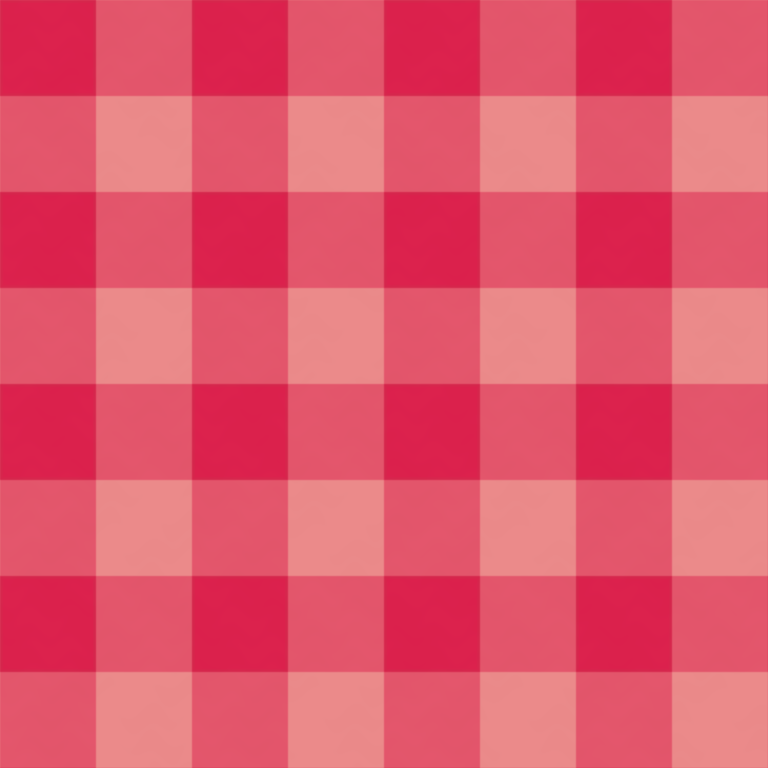
A Shadertoy shader for this pattern:

```glsl
// A two-way gingham check: four crimson bands across and four down.
// Each band is a signed distance to a repeated stripe; overlapping bands add
// their dye, giving salmon, rose and crimson squares with faint uneven tone.

// Distance inside (+) or outside (-) a half-period band, in canvas units.
float bandDistance(float position, float centre) {
    return (0.25 - abs(fract(position * 4.0 - centre + 0.5) - 0.5)) / 4.0;
}

// Very faint cloudiness of the dye, from layered sines.
float dyeMottle(vec2 p) {
    float broad = sin(p.x * 47.0 + 2.0 * sin(p.y * 31.0));
    float fine = sin(p.y * 173.0 + 1.5 * sin(p.x * 119.0));
    return 0.6 * broad + 0.4 * fine;
}

void mainImage(out vec4 fragColor, in vec2 fragCoord) {
    vec2 uv = fragCoord / iResolution.xy;
    float softness = max(0.0015, 0.75 / min(iResolution.x, iResolution.y));

    // Crossing bands: columns start at the left, rows at the top.
    vec2 edge = vec2(bandDistance(uv.x, 0.25), bandDistance(uv.y, 0.75));
    vec2 band = smoothstep(-softness, softness, edge);

    // One layer of dye gives rose, two layers give crimson.
    vec3 salmon = vec3(0.92, 0.54, 0.54);
    vec3 crimson = vec3(0.86, 0.13, 0.30);
    vec3 color = mix(salmon, crimson, 0.5 * (band.x + band.y));

    // Slightly duller rim just inside the crimson squares.
    float rim = 1.0 - smoothstep(0.002, 0.005, min(edge.x, edge.y));
    color += vec3(-0.02, 0.02, 0.0) * rim * band.x * band.y;

    color += 0.003 * dyeMottle(uv);
    fragColor = vec4(color, 1.0);
}
```
